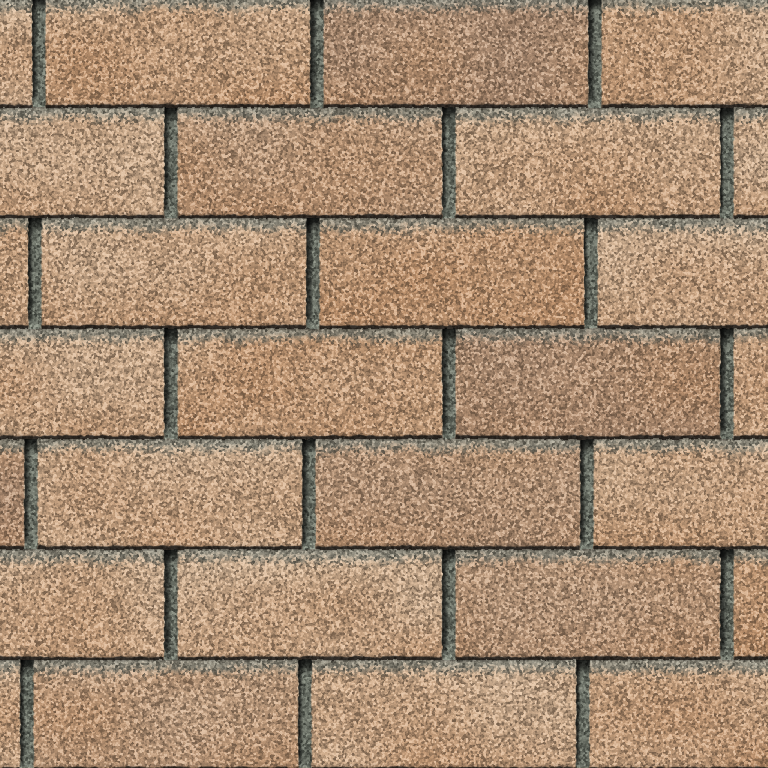
Reproduce this texture procedurally as a WebGL 1 fragment shader.

```glsl
precision highp float;
// Tan asphalt roof shingles in running bond, with mineral granules and shadowed gaps.
uniform vec2 u_resolution;

float hash(vec2 p) {
  vec3 q = fract(p.xyx * vec3(0.1031, 0.1030, 0.0973));
  q += dot(q, q.yzx + 33.33);
  return fract((q.x + q.y) * q.z);
}

float noise(vec2 p) {
  vec2 i = floor(p), f = fract(p);
  f = f * f * (3.0 - 2.0 * f);
  return mix(mix(hash(i), hash(i + vec2(1.0, 0.0)), f.x),
             mix(hash(i + vec2(0.0, 1.0)), hash(i + 1.0), f.x), f.y);
}

// Soft-edged scattered granules, each with its own random tone
float granules(vec2 p) {
  vec2 cell = floor(p);
  float total = 0.0, weight = 0.0;
  for (int j = -1; j <= 1; j++) {
    for (int i = -1; i <= 1; i++) {
      vec2 c = cell + vec2(float(i), float(j));
      vec2 d = p - c - vec2(hash(c + 17.0), hash(c + 59.0));
      float w = exp(-9.0 * dot(d, d));
      total += w * hash(c + 101.0);
      weight += w;
    }
  }
  return total / weight;
}

void main() {
  vec2 uv = gl_FragCoord.xy / u_resolution;
  float px = 1.0 / min(u_resolution.x, u_resolution.y);
  float rowHeight = 0.1438, period = 0.362, halfTab = 0.1722;

  // Slightly ragged cut edges
  vec2 ragged = vec2(noise(uv * 210.0), noise(uv * 210.0 + 40.0)) - 0.5;
  vec2 p = uv + vec2(0.0, 0.003) + 0.002 * ragged;

  // Running bond layout
  float row = floor(p.y / rowHeight);
  float v = p.y - row * rowHeight;
  float gapCenter = mod(row, 2.0) < 0.5 ? 0.035 + 0.0026 * row : 0.2225;
  float along = (p.x - gapCenter) / period;
  vec2 id = vec2(floor(along), row) + 20.0;
  float u = (fract(along) - 0.5) * period;
  float tab = 1.0 - smoothstep(-px, px, abs(u) - halfTab);
  float fromTop = rowHeight - v;

  float grain = granules(uv * 345.0);
  float speck = mix(grain, hash(floor(uv * 512.0)), 0.22);

  // Blend of granule colours on each tab, paler towards its top
  float tone = hash(id * 3.0);
  float blotch = noise(uv * vec2(9.0, 14.0) + id * 7.0);
  float pale = 0.25 + 0.45 * tone + 0.6 * (blotch - 0.5) + 2.5 * (v - 0.07);
  vec3 color = mix(vec3(0.69, 0.53, 0.395), vec3(0.755, 0.645, 0.535), clamp(pale, 0.0, 1.0));
  float brown = smoothstep(0.8, 0.95, hash(id * 5.0 + 3.0));
  color = mix(color, vec3(0.58, 0.465, 0.38), brown * (0.25 + 0.5 * blotch));
  color *= 0.66 + 0.68 * speck;
  color = mix(color, vec3(0.87, 0.79, 0.71), 0.5 * smoothstep(0.58, 0.9, speck));
  color = mix(color, vec3(0.40, 0.31, 0.23), 0.35 * smoothstep(0.36, 0.12, speck));

  // Grey-green granules along the top of each course
  vec3 grey = mix(vec3(0.25, 0.26, 0.235), vec3(0.72, 0.73, 0.68), speck);
  float band = smoothstep(0.024, 0.004, fromTop + 0.012 * (grain - 0.5)
                          + 0.008 * (noise(uv * 45.0) - 0.5));
  color = mix(color, grey, 0.8 * band);

  // Recessed gap, shaded on its left side and below the course above
  float across = mod(u - halfTab, period);
  float depth = hash(id + 9.0);
  float shade = mix(0.3, 0.85, smoothstep(0.001, 0.006 + 0.006 * depth, across));
  shade *= mix(0.3, 1.0, smoothstep(0.002, 0.022, fromTop));
  shade = mix(0.92, shade, smoothstep(0.002, 0.018, v));
  color = mix(grey * vec3(0.98, 1.0, 0.98) * shade, color, tab);

  // Thin shadow line under every tab, uneven in depth
  float thickness = 0.0042 + 0.0016 * (noise(uv * 60.0) - 0.5);
  float shadow = 1.0 - smoothstep(thickness - 0.0013, thickness + 0.0013, v);
  color = mix(color, vec3(0.10, 0.085, 0.07) + 0.10 * speck, 0.92 * shadow * tab);
  color *= 1.0 - 0.12 * tab * smoothstep(0.011, 0.004, v);
  color *= 1.0 - 0.25 * smoothstep(0.003, 0.0, fromTop);

  gl_FragColor = vec4(clamp(color, 0.0, 1.0), 1.0);
}
```
